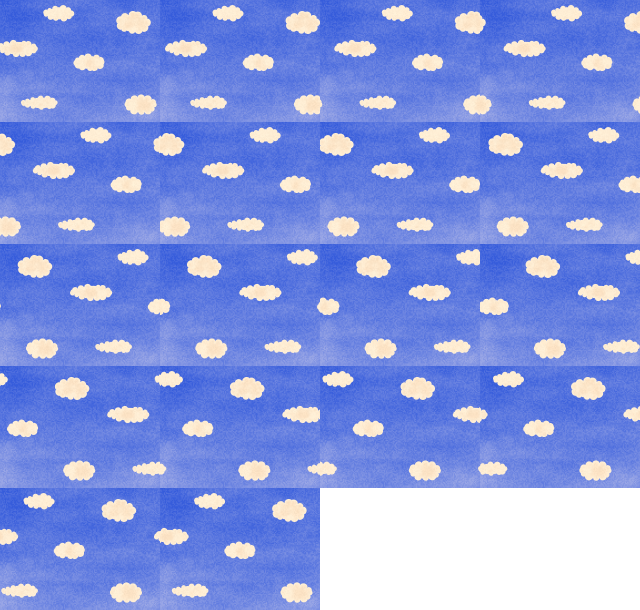
Write a Shadertoy shader that draws this pattern.

```glsl
// Grid of watercolour sky panels with cream scalloped clouds drifting step by step.

const vec2 GRID = vec2(4.0, 5.0);         // panels across and down
const vec2 PANEL = vec2(192.0, 146.4);    // panel size in drawing units
const float PANEL_COUNT = 18.0;           // the remaining panels stay blank
const float TAU = 6.2831853;

const vec3 BLANK = vec3(1.0);
const vec3 DEEP_BLUE = vec3(0.21, 0.36, 0.86);
const vec3 PALE_BLUE = vec3(0.60, 0.65, 0.90);
const vec3 CREAM = vec3(1.0, 0.935, 0.835);
const vec3 PEACH = vec3(0.985, 0.885, 0.765);

const int CLOUDS = 6;
// Start x, y from the top, half width, half height
const vec4 PLACE[CLOUDS] = vec4[](
    vec4( 70.0,  16.0, 19.0,  9.8), vec4(160.0,  27.5, 20.5, 13.5),
    vec4( 20.0,  58.0, 26.0, 10.3), vec4(107.0,  75.0, 18.7, 10.3),
    vec4( 47.0, 123.5, 22.7,  8.8), vec4(169.0, 126.0, 19.7, 12.0));
// Wrap length, number of lobes, taper of the left end
const vec3 FORM[CLOUDS] = vec3[](
    vec3(213.5, 11.0, 0.6), vec3(207.5, 11.0, 0.0),
    vec3(213.5, 15.0, 0.7), vec3(213.5, 12.0, 0.2),
    vec3(213.5, 13.0, 1.0), vec3(207.5, 12.0, 0.0));

float hash(vec2 p) {
    vec3 q = fract(p.xyx * vec3(0.1031, 0.1030, 0.0973));
    q += dot(q, q.yzx + 33.33);
    return fract((q.x + q.y) * q.z);
}

float valueNoise(vec2 p) {
    vec2 i = floor(p), f = fract(p);
    f = f * f * (3.0 - 2.0 * f);
    return mix(mix(hash(i), hash(i + vec2(1, 0)), f.x),
               mix(hash(i + vec2(0, 1)), hash(i + vec2(1, 1)), f.x), f.y);
}

float fbm(vec2 p) {
    float sum = 0.0, amp = 0.5;
    for (int i = 0; i < 4; i++) {
        sum += amp * valueNoise(p);
        p = p * 2.03 + 17.1;
        amp *= 0.5;
    }
    return sum;
}

float blotch(vec2 p, vec2 center, vec2 radius) {
    vec2 d = (p - center) / radius;
    return exp(-dot(d, d));
}

// Narrowing towards the left end of a cloud
float squeeze(float x, float halfWidth, float taper) {
    return 1.0 - 0.55 * taper * clamp(-x / halfWidth, 0.0, 1.0);
}

// Signed distance to an oval core ringed with uneven lobes
float cloudDistance(vec2 p, vec2 halfSize, float lobes, float taper, float seed) {
    float lobeRadius = 0.19 * halfSize.y + 1.9;
    vec2 ring = halfSize - lobeRadius;
    vec2 core = ring + 0.35 * lobeRadius;
    vec2 q = vec2(p.x, p.y / squeeze(p.x, halfSize.x, taper));
    float dist = (length(q / core) - 1.0) * core.y;
    for (float i = 0.0; i < lobes; i++) {
        float jitter = hash(vec2(i, seed)) - 0.5;
        float angle = TAU * (i + 0.45 * jitter) / lobes;
        vec2 center = ring * vec2(cos(angle), sin(angle));
        float narrow = squeeze(center.x, halfSize.x, taper);
        center.y *= narrow;
        float swell = 1.0 + 0.4 * (hash(vec2(seed, i + 9.0)) - 0.5);
        dist = min(dist, length(p - center) - lobeRadius * swell * sqrt(narrow));
    }
    return dist;
}

// Blue wash: pale towards the bottom, streaked, blotched and grainy
vec3 skyWash(vec2 p, float grain) {
    float tone = 0.34 + 0.36 * smoothstep(0.45, 0.95, p.y / PANEL.y);
    tone += 0.55 * (fbm(p * vec2(0.013, 0.05) + 3.0) - 0.47);
    tone += 0.35 * (fbm(p * 0.04 + 41.0) - 0.47);
    tone -= 0.24 * blotch(p, vec2(22.0, 18.0), vec2(26.0, 22.0));
    tone -= 0.12 * blotch(p, vec2(115.0, 45.0), vec2(50.0, 16.0));
    tone += 0.14 * blotch(p, vec2(4.0, 85.0), vec2(22.0, 45.0));
    tone += 0.12 * blotch(p, vec2(172.0, 58.0), vec2(28.0, 14.0));
    tone += 0.30 * grain;
    return mix(DEEP_BLUE, PALE_BLUE, clamp(tone, 0.0, 1.0));
}

// Sideways travel after a number of steps, with a late jump
float drift(float steps) {
    return 11.15 * steps + step(13.0, steps) * (7.0 + 1.5 * (steps - 13.0));
}

void mainImage(out vec4 fragColor, in vec2 fragCoord) {
    vec2 uv = fragCoord / iResolution.xy;
    vec2 grid = vec2(uv.x, 1.0 - uv.y) * GRID;
    vec2 panel = floor(grid);
    vec2 p = fract(grid) * PANEL;
    float frame = panel.y * GRID.x + panel.x;
    float pixel = PANEL.y * GRID.y / iResolution.y;

    float grain = valueNoise(p * 0.75 + 5.0) - 0.5;
    vec3 color = skyWash(p, grain);

    // Clouds wrap around so both ends can show at once
    for (int i = 0; i < CLOUDS; i++) {
        vec4 place = PLACE[i];
        vec3 form = FORM[i];
        vec2 d = p - vec2(place.x + drift(frame), place.y);
        d.x = mod(d.x + 0.5 * form.x, form.x) - 0.5 * form.x;
        float dist = cloudDistance(d, place.zw, form.y, form.z, float(i) + 2.0);
        float stain = smoothstep(0.3, 0.75, fbm(d * 0.09 + float(i) * 13.0));
        stain *= smoothstep(0.0, 4.0, -dist);
        vec3 paint = mix(CREAM, PEACH, stain) + 0.03 * grain;
        color = mix(color, paint, clamp(0.5 - dist / pixel, 0.0, 1.0));
    }

    color = mix(color, BLANK, step(PANEL_COUNT, frame));
    fragColor = vec4(color, 1.0);
}
```
